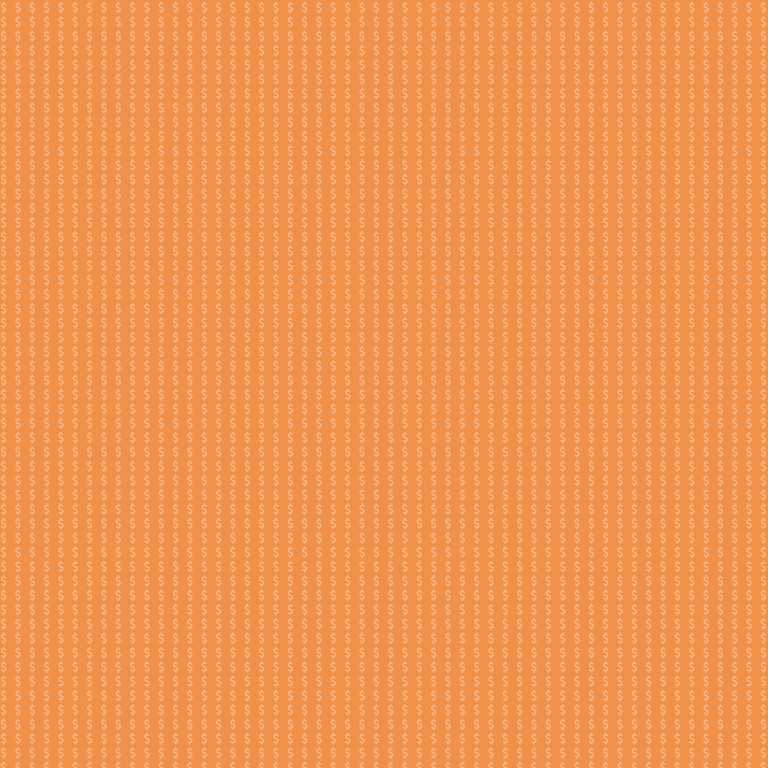
This pattern is drawn by a WebGL 1 fragment shader. Its source:

```glsl
precision highp float;
// Even grid of small pale dollar signs on flat orange.

#define REPEATS 53.57
#define FIRST_CENTER vec2(0.25, 0.52)
#define STROKE 0.095
#define BOWL_RADIUS 0.13
#define BOWL_HEIGHT 0.145
#define BOWL_MIDDLE 2.43
#define BOWL_SPREAD 1.82
#define STUB_TOP 0.39
#define SOFTNESS 1.15
#define GROUND vec3(0.941, 0.569, 0.286)
#define INK vec3(0.969, 0.735, 0.560)

uniform vec2 u_resolution;

float segmentDistance(vec2 p, vec2 a, vec2 b) {
  vec2 ab = b - a;
  return length(p - a - ab * clamp(dot(p - a, ab) / dot(ab, ab), 0.0, 1.0));
}

// Distance to an arc around the origin, centred on the angle middle.
float arcDistance(vec2 p, float radius, float middle, float spread) {
  vec2 axis = vec2(cos(middle), sin(middle));
  vec2 q = vec2(dot(p, axis), abs(dot(p, vec2(-axis.y, axis.x))));
  vec2 tip = radius * vec2(cos(spread), sin(spread));
  return atan(q.y, q.x) > spread ? length(q - tip) : abs(length(q) - radius);
}

// Upper half of the sign: open bowl, half the slanted spine, and a stub.
float halfSign(vec2 p) {
  float slant = asin(BOWL_RADIUS / BOWL_HEIGHT);
  float reach = BOWL_HEIGHT * cos(slant);
  vec2 join = reach * vec2(-sin(slant), cos(slant));
  float bowl = arcDistance(p - vec2(0.0, BOWL_HEIGHT), BOWL_RADIUS, BOWL_MIDDLE, BOWL_SPREAD);
  float spine = segmentDistance(p, vec2(0.0), join);
  float curve = min(bowl, spine) - 0.5 * STROKE;

  float stubBase = BOWL_HEIGHT + BOWL_RADIUS;
  vec2 stubHalf = 0.5 * vec2(STROKE * 0.9, STUB_TOP - stubBase);
  vec2 e = abs(p - vec2(0.0, 0.5 * (STUB_TOP + stubBase))) - stubHalf;
  float stub = length(max(e, 0.0)) + min(max(e.x, e.y), 0.0);
  return min(curve, stub);
}

void main() {
  vec2 uv = gl_FragCoord.xy / u_resolution.y;

  // Cells are counted from the upper left corner.
  vec2 grid = vec2(uv.x, 1.0 - uv.y) * REPEATS - FIRST_CENTER;
  vec2 cell = fract(grid + 0.5) - 0.5;
  cell.y = -cell.y;

  // The sign is unchanged by a half turn.
  float d = min(halfSign(cell), halfSign(-cell));
  float pixel = SOFTNESS * REPEATS / u_resolution.y;
  float coverage = clamp(0.5 - d / pixel, 0.0, 1.0);

  gl_FragColor = vec4(mix(GROUND, INK, coverage), 1.0);
}
```
